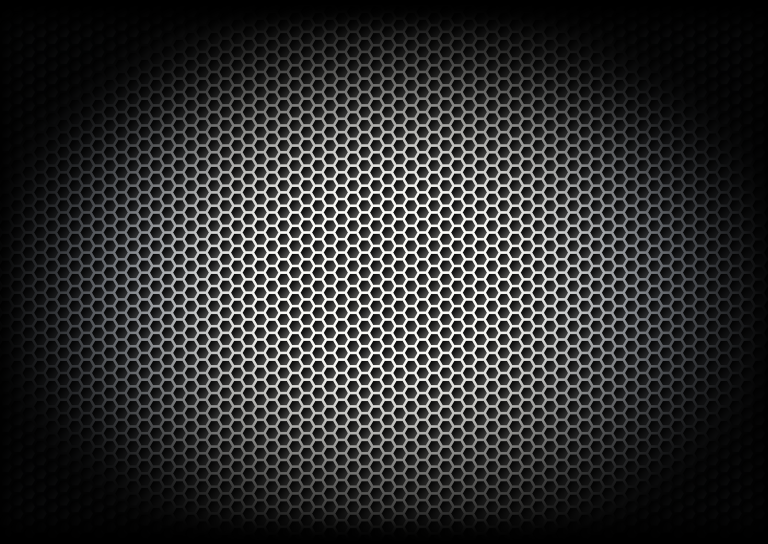
Write a Shadertoy shader that draws this pattern.

```glsl
// A pale metal honeycomb mesh over dark sloping cells, lit by an oval spotlight.
// Two offset rectangular lattices give the nearest hexagon centre; a hexagonal
// distance then separates wall from cell, and an elliptical falloff dims the rim.

// Offset from the nearest centre of a flat-topped hexagon grid of pitch 1.
vec2 hexCell(vec2 p) {
    vec2 period = vec2(sqrt(3.0), 1.0);
    vec2 a = p - period * floor(p / period + 0.5);
    vec2 b = p - period * (floor(p / period) + 0.5);
    return dot(a, a) < dot(b, b) ? a : b;
}

// Hexagonal radius: 0 at the centre, 0.5 on the shared border.
float hexRadius(vec2 p) {
    p = abs(p);
    return max(p.y, dot(p, vec2(0.866, 0.5)));
}

void mainImage(out vec4 fragColor, in vec2 fragCoord) {
    vec2 uv = fragCoord / iResolution.xy;
    float rows = 40.66;
    float pixel = rows / iResolution.y;
    vec2 p = (fragCoord - 0.5 * iResolution.xy) / iResolution.y * rows;
    vec2 cell = hexCell(p - vec2(-0.57, 0.45));
    float radius = hexRadius(cell);

    // Oval spotlight, slightly below the middle
    vec2 fromLight = (uv - vec2(0.5, 0.485)) * 2.0;
    float reach = length(fromLight);
    float light = 1.0 - smoothstep(0.25, 1.12, reach);

    // Cell floor: dark upper left rising to grey at the lower right
    float slope = smoothstep(-0.5, 0.55, dot(cell, vec2(0.75, -0.65)));
    float cellShade = mix(0.04, 0.33, slope) * (0.12 + 0.88 * light);

    // Soft shadow under the wall's upper left side
    cellShade *= 1.0 - 0.5 * smoothstep(0.28, 0.42, radius) * (1.0 - slope);

    // Wall with a faint bevel
    float wall = smoothstep(-0.6, 0.6, (radius - 0.4) / pixel);
    float bevel = 0.93 + 0.05 * smoothstep(0.4, 0.5, radius);
    float wallShade = bevel * light + 0.01;

    // Cool tint towards the sides, and black at the very border
    vec3 tint = mix(vec3(1.0, 1.0, 0.985), vec3(0.94, 0.98, 1.04),
                    smoothstep(0.3, 0.9, abs(fromLight.x)));
    vec2 margin = min(uv, 1.0 - uv);
    float border = smoothstep(0.0, 0.07, margin.y) * smoothstep(-0.03, 0.04, margin.x);

    fragColor = vec4(tint * mix(cellShade, wallShade, wall) * border, 1.0);
}
```
